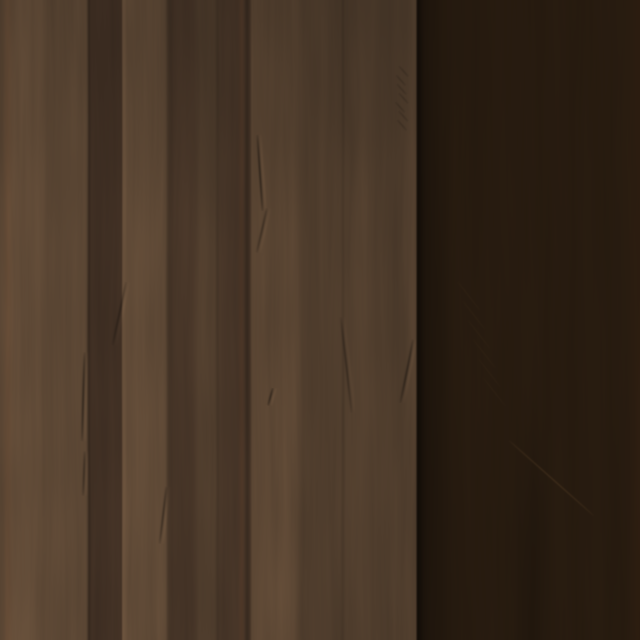
Write a Shadertoy shader that draws this texture.

```glsl
// Weathered brown wood: lit vertical boards on the left, a shaded panel on the right.
// Soft-edged bands set the broad tones; stretched gradient noise adds the grain,
// and tapered strokes add the cracks, tool marks and scratches.
#define PANEL_EDGE 0.651
#define EDGE_SOFT 0.0025
#define GRAIN_GAIN 0.075
#define GRAIN_WARP 0.006
#define CRACK_GAIN 0.36
#define SCRATCH_GAIN 0.055
#define LIGHT_WOOD vec3(0.385, 0.298, 0.220)
#define MID_WOOD vec3(0.318, 0.245, 0.180)
#define DARK_WOOD vec3(0.252, 0.187, 0.140)
#define SHADE_WOOD vec3(0.153, 0.106, 0.061)

vec2 hashGradient(vec2 cell) {
    vec2 q = vec2(dot(cell, vec2(127.1, 311.7)), dot(cell, vec2(269.5, 183.3)));
    return fract(sin(q) * 43758.5) * 2.0 - 1.0;
}

float gradientNoise(vec2 p) {
    vec2 i = floor(p), f = fract(p);
    vec2 u = f * f * f * (f * (f * 6.0 - 15.0) + 10.0);
    float a = dot(hashGradient(i), f);
    float b = dot(hashGradient(i + vec2(1, 0)), f - vec2(1, 0));
    float c = dot(hashGradient(i + vec2(0, 1)), f - vec2(0, 1));
    float d = dot(hashGradient(i + vec2(1, 1)), f - vec2(1, 1));
    return mix(mix(a, b, u.x), mix(c, d, u.x), u.y);
}

// Long vertical fibres, from broad streaks to fine lines
float grain(vec2 p) {
    float sum = 0.0, amp = 0.55;
    vec2 freq = vec2(22.0, 1.3);
    for (int i = 0; i < 4; i++) {
        sum += amp * gradientNoise(p * freq + float(i) * 17.3);
        freq *= vec2(2.1, 1.8);
        amp *= 0.68;
    }
    return sum;
}

float rise(float x, float at, float soft) { return smoothstep(at - soft, at + soft, x); }

float band(float x, float from, float to, float soft) {
    return rise(x, from, soft) - rise(x, to, soft);
}

float bell(float x, float center, float width) {
    float d = (x - center) / width;
    return exp(-d * d);
}

// Straight stroke that fades at both ends
float stroke(vec2 p, vec2 a, vec2 b, float width) {
    vec2 ab = b - a;
    float t = clamp(dot(p - a, ab) / dot(ab, ab), 0.0, 1.0);
    return bell(length(p - a - ab * t), 0.0, width) * sqrt(4.0 * t * (1.0 - t));
}

// Broad tones of the lit boards
vec3 boards(vec2 p) {
    float x = p.x;
    vec3 c = mix(LIGHT_WOOD, LIGHT_WOOD * 0.91, band(x, 0.065, 0.137, 0.012));
    c = mix(c, DARK_WOOD, band(x, 0.138, 0.191, EDGE_SOFT));
    c = mix(c, LIGHT_WOOD * 0.95, band(x, 0.192, 0.258, EDGE_SOFT));
    c = mix(c, mix(DARK_WOOD, MID_WOOD, 0.25), rise(x, 0.264, 0.006));
    c = mix(c, MID_WOOD * 0.96, band(x, 0.307, 0.342, 0.008));
    c = mix(c, MID_WOOD * 1.06, rise(x, 0.392, EDGE_SOFT));
    c = mix(c, MID_WOOD * 0.96, rise(x, 0.466, 0.009));
    c *= 1.0 + 0.07 * band(x, 0.395, 0.465, 0.012) * (1.0 - p.y);
    // Seams and worn rims
    c *= 1.0 - 0.22 * bell(x, 0.138, 0.003) - 0.20 * bell(x, 0.263, 0.005);
    c *= 1.0 - 0.20 * bell(x, 0.386, 0.004) - 0.10 * bell(x, 0.340, 0.003);
    c *= 1.0 - 0.09 * bell(x, 0.536, 0.003) + 0.08 * bell(x, 0.194, 0.003);
    c += vec3(0.025, 0.008, 0.0) * (bell(x, 0.377, 0.004) + bell(x, 0.012, 0.006));
    // Gentle falloff towards the top and the left rim
    c *= 1.02 - 0.13 * smoothstep(0.55, 1.05, p.y) - 0.10 * bell(x, 0.0, 0.012);
    return c * (1.0 + 0.06 * bell(x, 0.645, 0.005));
}

// Cracks as x, y, half height and lean; each has a lit lip on its right
float cracks(vec2 p) {
    vec4 marks[9] = vec4[9](
        vec4(0.187, 0.510, 0.050, 0.010), vec4(0.634, 0.420, 0.050, 0.010),
        vec4(0.408, 0.640, 0.035, 0.008), vec4(0.131, 0.380, 0.070, 0.003),
        vec4(0.255, 0.195, 0.045, 0.005), vec4(0.541, 0.430, 0.075, -0.008),
        vec4(0.422, 0.380, 0.014, 0.004), vec4(0.130, 0.260, 0.035, 0.002),
        vec4(0.405, 0.730, 0.060, -0.004));
    float sum = 0.0;
    for (int i = 0; i < 9; i++) {
        vec2 d = marks[i].wz, c = marks[i].xy;
        float strength = 0.6 + 0.4 * fract(float(i) * 0.62);
        sum += strength * (stroke(p, c - d, c + d, 0.0023)
            - 0.3 * stroke(p - vec2(0.005, 0.0), c - d, c + d, 0.0025));
    }
    // Short slanted tool marks near the upper seam
    for (int i = 0; i < 7; i++) {
        vec2 c = vec2(0.625 + 0.003 * sin(float(i) * 2.4), 0.805 + 0.014 * float(i));
        sum += 0.35 * stroke(p, c - vec2(0.007, -0.008), c + vec2(0.008, -0.009), 0.002);
    }
    return sum;
}

// Fine diagonal scratches on the shaded panel
float scratches(vec2 p) {
    float sum = stroke(p, vec2(0.795, 0.312), vec2(0.928, 0.194), 0.0018);
    for (int i = 0; i < 6; i++) {
        float k = float(i);
        vec2 a = vec2(0.715 + 0.008 * k, 0.56 - 0.030 * k);
        sum += 0.25 * stroke(p, a, a + vec2(0.035, -0.045), 0.0016);
    }
    return sum;
}

void mainImage(out vec4 fragColor, in vec2 fragCoord) {
    vec2 p = fragCoord / iResolution.xy;
    float sway = gradientNoise(p * vec2(9.0, 3.0));
    vec2 bent = p + vec2(GRAIN_WARP * sway, 0.0);
    float fibre = grain(bent);
    vec3 lit = boards(p + vec2(0.0012 * sway, 0.0)) * (1.0 + 2.6 * GRAIN_GAIN * fibre);
    lit *= 1.0 - CRACK_GAIN * cracks(bent);
    lit *= 1.0 + 0.05 * gradientNoise(p * vec2(16.0, 7.0) + 5.0);

    // Shaded panel, deepest beside the boards
    vec3 shade = SHADE_WOOD * (1.0 + 1.8 * GRAIN_GAIN * fibre);
    shade *= 1.0 - 0.25 * bell(p.x, PANEL_EDGE, 0.045) - 0.30 * bell(p.x, PANEL_EDGE, 0.009);
    shade *= 1.0 - 0.12 * bell(p.x, 0.83, 0.025) * (1.0 - smoothstep(0.1, 0.5, p.y));
    shade += vec3(0.018, 0.006, 0.002) * bell(p.x, 1.0, 0.015);
    shade += SCRATCH_GAIN * vec3(1.0, 0.75, 0.45) * scratches(p);
    fragColor = vec4(mix(lit, shade, rise(p.x, PANEL_EDGE, EDGE_SOFT)), 1.0);
}
```
